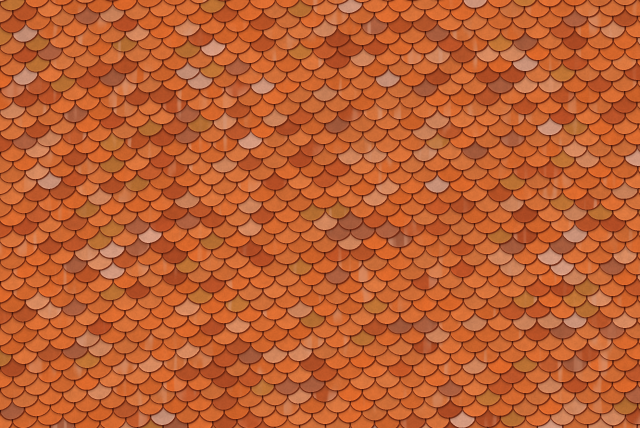
Reproduce this texture procedurally as a WebGL 2 fragment shader.

```glsl
#version 300 es
precision highp float;
// Weathered clay roof of overlapping fish-scale tiles in staggered rows.
// Each tile ends in a circular arc; a higher row covers the one below it,
// and hashes give each tile its firing colour, grain and pale bloom.
uniform vec2 u_resolution;
out vec4 fragColor;

const float ROW = 0.43;     // row spacing, in tile widths
const float RADIUS = 0.53;  // radius of the rounded tile end

float hash(vec2 p) {
    vec3 q = fract(vec3(p.xyx) * vec3(0.1031, 0.1030, 0.0973));
    q += dot(q, q.yzx + 33.33);
    return fract((q.x + q.y) * q.z);
}

float noise(vec2 p) {
    vec2 i = floor(p), f = fract(p);
    f = f * f * (3.0 - 2.0 * f);
    return mix(mix(hash(i), hash(i + vec2(1, 0)), f.x),
               mix(hash(i + vec2(0, 1)), hash(i + vec2(1, 1)), f.x), f.y);
}

// Column index of the tile of a row that lies at x
float columnAt(float x, float row) {
    return floor(x - 0.5 * mod(row, 2.0));
}

// Position relative to the arc centre of the tile in a given row
vec2 fromArc(vec2 p, float row) {
    float middle = columnAt(p.x, row) + 0.5 + 0.5 * mod(row, 2.0);
    return p - vec2(middle, row * ROW + RADIUS);
}

vec3 clayColour(vec2 id) {
    float kind = hash(id + 17.0);
    vec3 clay = mix(vec3(0.83, 0.39, 0.16), vec3(0.82, 0.45, 0.24), hash(id + 71.0));
    if (kind < 0.14) clay = mix(vec3(0.68, 0.29, 0.14), clay, 0.4 * hash(id + 5.0));
    else if (kind < 0.20) clay = vec3(0.73, 0.44, 0.20);
    else if (kind < 0.27) clay = vec3(0.81, 0.52, 0.36);
    else if (kind < 0.29) clay = vec3(0.80, 0.58, 0.48);
    else if (kind < 0.33) clay = vec3(0.65, 0.36, 0.24);
    return clay * (0.95 + 0.10 * hash(id + 39.0));
}

vec3 roof(vec2 p) {
    // Gently bowed rows and slightly uneven laying
    p.y += 4.0 - 0.12 * p.x + 0.0023 * p.x * p.x;
    p += 0.07 * (vec2(noise(p * 1.3), noise(p * 1.3 + 50.0)) - 0.5);

    // Visible tile: the highest row whose arc contains the point
    float row = floor(p.y / ROW);
    if (length(fromArc(p, row)) > RADIUS) row -= 1.0;
    vec2 id = vec2(columnAt(p.x, row), row) + 100.0;
    vec2 own = fromArc(p, row);
    vec2 above = fromArc(p, row + 1.0);
    float lip = RADIUS - length(own);
    float gap = length(above) - RADIUS;

    // Clay with fine grain, mottling and a pale vertical bloom
    vec3 colour = clayColour(id);
    colour *= 0.95 + 0.06 * noise(p * 22.0) + 0.05 * noise(p * 5.0);
    float bloom = smoothstep(0.55, 0.95, noise(vec2(p.x * 5.0, p.y * 0.8) + 20.0));
    bloom *= smoothstep(0.6, 0.95, hash(id + 3.0));
    colour = mix(colour, vec3(0.84, 0.60, 0.48), 0.6 * bloom);

    // Sunlit lower lip
    colour *= 1.0 + 0.06 * smoothstep(0.07, 0.02, lip);

    // Soft shade, then a dark shadow line, heavier on the right of each arc
    float heavy = 0.045 + 0.025 * above.x + 0.02 * (hash(id + 9.0) - 0.5);
    colour *= 1.0 - 0.16 * smoothstep(0.17, 0.02, gap);
    float line = smoothstep(heavy + 0.02, heavy - 0.015, gap);

    // Narrow joint between neighbours, seen as a dark node under the tip above
    float joint = smoothstep(0.045, 0.015, 0.5 - abs(own.x));
    vec3 shadow = mix(vec3(0.42, 0.14, 0.06), vec3(0.25, 0.08, 0.04), joint);
    return mix(colour, shadow, max(0.9 * line, joint));
}

void main() {
    // Nine samples per pixel smooth every edge
    vec3 sum = vec3(0.0);
    for (int i = 0; i < 9; i++) {
        vec2 offset = (vec2(i % 3, i / 3) - 1.0) / 3.0;
        sum += roof((gl_FragCoord.xy + offset) / u_resolution.x * 25.6);
    }
    fragColor = vec4(sum / 9.0, 1.0);
}
```
